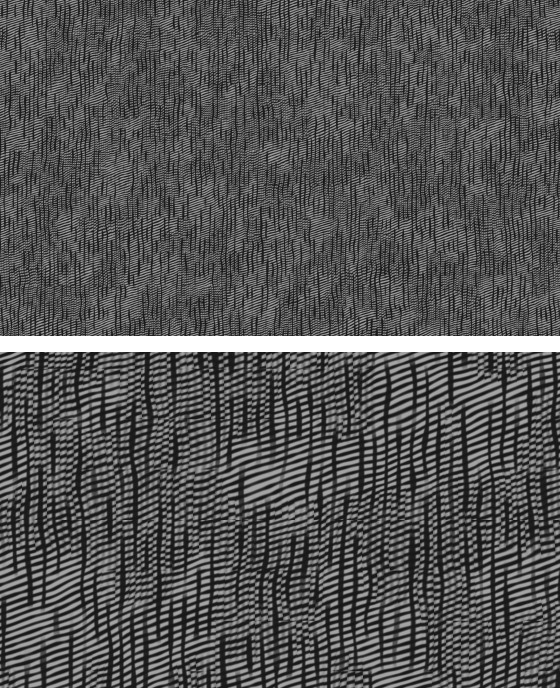
Top, the full canvas; bottom, a detail of the centre.
Give the GLSL for this texture, as a WebGL 2 fragment shader.

```glsl
#version 300 es
precision highp float;
// Fine grey knitted cloth: slanted stitches in broken upright ribs.

uniform vec2 u_resolution;
out vec4 fragColor;

const vec2 STITCHES = vec2(76.0, 140.0); // ribs and rows per canvas height
const float SLANT = 0.65;                // rows climbed across one rib
const float SHADOW = 0.095;
const float THREAD = 0.645;
const int SAMPLES = 4;
const float FOOTPRINT = 1.1;             // filter width in pixels

float hash(vec2 p) {
    vec3 q = fract(vec3(p.xyx) * 0.1031);
    q += dot(q, q.yzx + 33.33);
    return fract((q.x + q.y) * q.z);
}

float noise(vec2 p) {
    vec2 cell = floor(p);
    vec2 f = fract(p);
    f = f * f * (3.0 - 2.0 * f);
    float low = mix(hash(cell), hash(cell + vec2(1.0, 0.0)), f.x);
    float high = mix(hash(cell + vec2(0.0, 1.0)), hash(cell + 1.0), f.x);
    return mix(low, high, f.y);
}

// Short dark furrow segments between ribs, each rib edge on its own.
float furrow(float x, float height) {
    float edge = floor(x + 0.5);
    float away = abs(x - edge);
    float width = mix(0.02, 0.15, noise(vec2(edge * 3.0, height * 50.0)));
    float depth = smoothstep(0.2, 0.6, noise(vec2(edge * 5.0, height * 30.0 + 70.0)));
    return depth * (1.0 - smoothstep(width, width + 0.16, away));
}

// Slanted rows, continuous where taut, broken into staggered grains where loose.
float rows(vec2 q, float loose) {
    float halfRib = floor(q.x * 2.0);
    float wobble = 1.5 * noise(q * vec2(0.11, 0.1)) + 0.4 * noise(q * vec2(0.6, 0.3) + 11.0);
    float phase = q.y - SLANT * q.x + wobble;
    phase += loose * 0.7 * (hash(vec2(halfRib, floor(q.y / 7.0))) - 0.5);
    float wave = 0.5 + 0.5 * cos(6.28318 * phase);
    float uneven = noise(vec2(q.x * 1.6, floor(phase) * 3.0) + 31.0) - 0.5;
    float grain = 1.0 - 0.35 * loose * (0.5 + 0.5 * cos(12.56637 * q.x));
    return smoothstep(0.0, 0.88, wave + 0.35 * uneven) * grain;
}

float cloth(vec2 p) {
    vec2 q = p * STITCHES;
    q.x += 0.9 * noise(p * vec2(11.0, 5.0)) + 0.4 * noise(p * vec2(38.0, 30.0));
    float loose = smoothstep(0.38, 0.62, noise(p * vec2(20.0, 18.0) + 20.0));
    float gap = furrow(q.x, p.y);
    return rows(q, loose) * (1.0 - 0.95 * gap);
}

void main() {
    // Average several points per pixel to smooth the fine weave.
    float sum = 0.0;
    for (int j = 0; j < SAMPLES; j++) {
        for (int i = 0; i < SAMPLES; i++) {
            vec2 offset = (vec2(i, j) + 0.5) / float(SAMPLES) - 0.5;
            sum += cloth((gl_FragCoord.xy + FOOTPRINT * offset) / u_resolution.y);
        }
    }
    float light = sum / float(SAMPLES * SAMPLES);
    fragColor = vec4(vec3(mix(SHADOW, THREAD, light)), 1.0);
}
```
